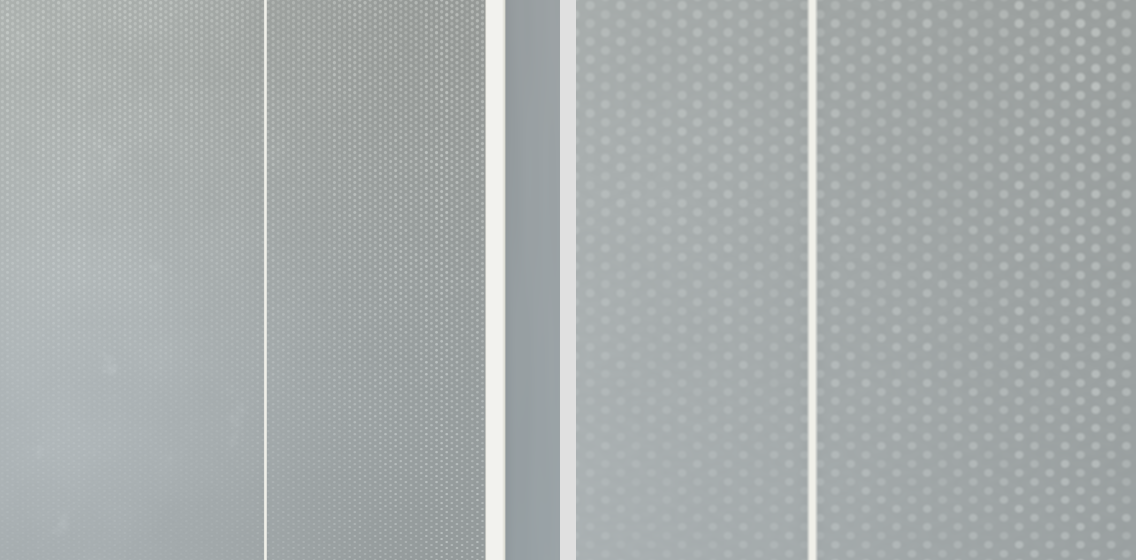
Left, the full canvas; right, a detail of the centre.
Reproduce this texture procedurally as a WebGL 1 fragment shader.

```glsl
precision highp float;
// Two frosted grey panels embossed with a fine staggered grid of pale dots,
// split by a thin bright seam and closed by a white bar beside a plain strip.
// Dots come from a folded lattice; gradient noise adds haze, smudges and wear.

uniform vec2 u_resolution;

float hash(vec2 p) {
  vec3 q = fract(vec3(p.xyx) * 0.1031);
  q += dot(q, q.yzx + 33.33);
  return fract((q.x + q.y) * q.z);
}

vec2 gradient(vec2 cell) {
  float angle = 6.2832 * hash(cell);
  return vec2(cos(angle), sin(angle));
}

float gradientNoise(vec2 p) {
  vec2 i = floor(p), f = fract(p);
  vec2 w = f * f * f * (f * (f * 6.0 - 15.0) + 10.0);
  float a = dot(gradient(i), f);
  float b = dot(gradient(i + vec2(1.0, 0.0)), f - vec2(1.0, 0.0));
  float c = dot(gradient(i + vec2(0.0, 1.0)), f - vec2(0.0, 1.0));
  float d = dot(gradient(i + 1.0), f - 1.0);
  return mix(mix(a, b, w.x), mix(c, d, w.x), w.y);
}

float fbm(vec2 p) {
  float sum = 0.0, gain = 0.6;
  for (int k = 0; k < 4; k++) {
    sum += gain * gradientNoise(p);
    p = p * 2.03 + 17.3;
    gain *= 0.5;
  }
  return sum;
}

// Soft-edged vertical stripe between two x positions
float stripe(float x, float left, float right, float soft) {
  return smoothstep(left - soft, left + soft, x)
       * (1.0 - smoothstep(right - soft, right + soft, x));
}

// Staggered dots, large at the top and shrinking to short dashes below
float embossedDots(vec2 uv, float pixel) {
  vec2 pitch = vec2(0.00912, 0.0107);
  vec2 grid = (uv - vec2(0.474, 0.0)) / pitch;
  float column = floor(grid.x);
  grid.y += 0.5 * mod(column, 2.0);
  vec2 cell = vec2(column, floor(grid.y)) + 100.0;
  vec2 offset = (fract(grid) - 0.5) * pitch;
  vec2 radius = mix(vec2(0.0022, 0.0017), vec2(0.0029, 0.0031), uv.y);
  float dist = (length(offset / radius) - 1.0) * radius.x;
  float soft = max(0.0013, 0.7 * pixel);
  float wear = 0.6 + 0.4 * hash(cell) + 0.4 * hash(vec2(cell.x, 7.0));
  return wear * (1.0 - smoothstep(-soft, soft, dist));
}

void main() {
  vec2 uv = gl_FragCoord.xy / u_resolution;
  float pixel = 1.0 / min(u_resolution.x, u_resolution.y);

  // Panel light: warm grey above, cool grey below, darker to the right
  vec3 warm = mix(vec3(0.67, 0.69, 0.68), vec3(0.585, 0.60, 0.59),
                  smoothstep(0.0, 0.87, uv.x));
  vec3 cool = mix(vec3(0.672, 0.70, 0.71), vec3(0.59, 0.615, 0.617),
                  smoothstep(0.1, 0.87, uv.x));
  vec3 color = mix(cool, warm, smoothstep(0.2, 1.0, uv.y));
  vec2 glow = uv - vec2(0.16, 0.45);
  color += 0.018 * exp(-8.0 * dot(glow, glow));
  color -= 0.02 * smoothstep(0.3, 0.0, uv.y) * (1.0 - 0.6 * uv.x);

  // Cloudy haze and pale smudges, strongest on the left panel
  float haze = fbm(uv * 5.0 + 3.0);
  float smudge = smoothstep(0.25, 0.6, fbm(uv * 13.0 + 41.0));
  float leftness = 1.0 - smoothstep(0.3, 0.6, uv.x);
  color += 0.02 * haze * (0.35 + leftness) + 0.04 * smudge * leftness;

  // Embossing fades toward the lower left and grows crisp on the right
  float contrast = mix(0.018, 0.065, smoothstep(0.15, 0.95, uv.y));
  contrast = mix(contrast, 0.115, smoothstep(0.35, 0.87, uv.x));
  contrast *= 1.0 + 0.4 * haze;
  color += contrast * embossedDots(uv, pixel) * vec3(1.0, 1.0, 0.98);
  color += 0.008 * gradientNoise(uv * vec2(160.0, 240.0));

  // Thin seam with faint shading on both sides
  float seamGap = abs(uv.x - 0.474);
  color -= 0.025 * exp(-seamGap * seamGap / 0.00003);
  float seam = stripe(uv.x, 0.4715, 0.4765, max(0.0014, 0.7 * pixel));
  color = mix(color, vec3(0.94, 0.94, 0.915), seam);

  // Plain strip at the far right, shaded against the bar
  vec3 plain = mix(vec3(0.585, 0.62, 0.635), vec3(0.59, 0.615, 0.625), uv.y);
  plain += 0.02 * smoothstep(0.9, 1.0, uv.x);
  plain -= 0.03 * exp(-120.0 * max(uv.x - 0.902, 0.0));
  plain += 0.01 * gradientNoise(vec2(uv.x * 45.0, uv.y * 3.0));
  color = mix(color, plain, smoothstep(0.898, 0.904, uv.x));

  // White bar, its right lip falling to cream
  vec3 bar = mix(vec3(0.95, 0.95, 0.935), vec3(0.84, 0.84, 0.80),
                 smoothstep(0.895, 0.904, uv.x));
  bar -= vec3(0.02, 0.03, 0.05) * (1.0 - smoothstep(0.866, 0.871, uv.x));
  color = mix(color, bar, stripe(uv.x, 0.867, 0.9025, max(0.001, 0.7 * pixel)));

  gl_FragColor = vec4(clamp(color, 0.0, 1.0), 1.0);
}
```
